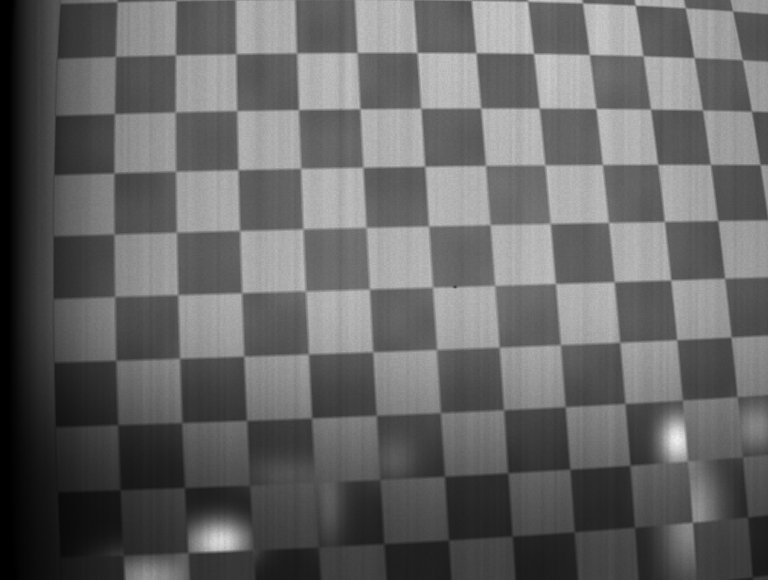
Write a WebGL 1 fragment shader that draws this pattern.

```glsl
precision highp float;
// Grey checkerboard seen through a bowed lens under uneven light.
// A polynomial lens model is inverted per pixel to find board coordinates;
// glossy dark squares pick up glare, then sensor streaks and grain are added.

uniform vec2 u_resolution;

float hash(vec2 p) {
  vec3 q = fract(vec3(p.xyx) * 0.1031);
  q += dot(q, q.yzx + 33.33);
  return fract((q.x + q.y) * q.z);
}

float noise(vec2 p) {
  vec2 i = floor(p), f = fract(p);
  f = f * f * (3.0 - 2.0 * f);
  return mix(mix(hash(i), hash(i + vec2(1.0, 0.0)), f.x),
             mix(hash(i + vec2(0.0, 1.0)), hash(i + 1.0), f.x), f.y);
}

// Board coordinates (column, row) to view position, both counted from top left.
vec2 project(vec2 board) {
  float u = board.x, s = board.y - 5.0;
  float bow = u * (0.2429 + u * (0.002875 - 0.000273 * u));
  float x = 0.869 + s * (0.0061 + 0.00564 * s)
          + (4.148 + s * (0.0389 - 0.0036 * s)) * bow;
  float y = 4.902 - u * (0.032 - 0.00016 * u)
          + s * (1.036 + u * (0.0005 - 0.00071 * u))
          + s * s * (0.0093 - 0.0009 * s);
  return vec2(x, y);
}

// Inverse lens: the projection is near identity, so residuals converge fast.
vec2 unproject(vec2 p) {
  vec2 board = p - vec2(0.87, 0.1);
  for (int i = 0; i < 8; i++) board += p - project(board);
  return board;
}

float glow(vec2 p, vec2 center, vec2 size) {
  vec2 d = (p - center) / size;
  return exp(-dot(d, d));
}

// Lamp reflections, visible on the glossy dark squares only.
float glare(vec2 p) {
  return 0.72 * glow(p, vec2(3.6, 8.88), vec2(0.5, 0.36))
       + 0.50 * glow(p, vec2(2.45, 9.5), vec2(0.8, 0.45))
       + 0.62 * glow(p, vec2(11.1, 7.2), vec2(0.28, 0.38))
       + 0.42 * glow(p, vec2(11.35, 8.5), vec2(0.5, 1.1))
       + 0.32 * glow(p, vec2(12.4, 7.0), vec2(0.4, 0.45))
       + 0.16 * glow(p, vec2(4.7, 7.8), vec2(0.7, 0.35))
       + 0.15 * glow(p, vec2(6.45, 7.55), vec2(0.4, 0.4))
       + 0.18 * glow(p, vec2(5.4, 8.3), vec2(0.25, 0.7));
}

// Light falls off to the left, along the bottom and slightly to the right.
float illumination(vec2 p) {
  float rate = mix(0.8, 0.42, smoothstep(5.0, 8.0, p.y));
  float left = 1.0 - exp(-max(p.x - 0.15, 0.0) * rate);
  float bottom = mix(1.0, 0.38, smoothstep(4.5, 9.5, p.y));
  float right = 1.0 - 0.14 * smoothstep(10.0, 12.6, p.x);
  return left * bottom * right;
}

void main() {
  // About one unit per square, y pointing down.
  vec2 p = gl_FragCoord.xy / u_resolution;
  p = vec2(p.x, 1.0 - p.y) * vec2(12.59, 9.508);
  vec2 board = unproject(p);

  // Soft checker; the blank margin lies left of column zero.
  float soft = max(0.028, 9.508 / u_resolution.y);
  vec2 wave = clamp(sin(3.14159265 * board) / (3.14159265 * soft), -1.0, 1.0);
  float darkness = (0.5 + 0.5 * wave.x * wave.y) * smoothstep(-soft, soft, board.x);

  float light = illumination(p);
  float clouds = noise(p * 1.7) - 0.5;
  float pale = 0.70 * light + 0.05 * glow(p, vec2(8.5, 0.3), vec2(2.5, 1.5));
  float dark = 0.38 * pow(light, 1.15) * (1.0 + 0.16 * clouds)
             + 0.045 * glow(p, vec2(7.8, 4.5), vec2(2.2, 1.8));
  dark *= 0.95 + 0.1 * hash(floor(board) + 20.0);
  float grey = mix(pale, dark + glare(p), darkness);

  // Fine vertical sensor streaks and grain.
  float streak = noise(vec2(p.x * 19.0, p.y * 0.12)) - 0.5
               + 0.5 * (noise(vec2(p.x * 7.0, 40.0)) - 0.5);
  float grain = hash(floor(p * 40.0)) - 0.5;
  grey *= 1.0 + 0.085 * streak + 0.05 * grain;

  // Small speck and the curved black border.
  grey *= 1.0 - 0.6 * glow(p, vec2(7.46, 4.705), vec2(0.03, 0.022));
  float border = 0.011 * (p.y - 4.5) * (p.y - 4.5);
  grey *= smoothstep(border - 0.06, border + 0.08, p.x);

  gl_FragColor = vec4(vec3(clamp(grey, 0.0, 1.0)), 1.0);
}
```
